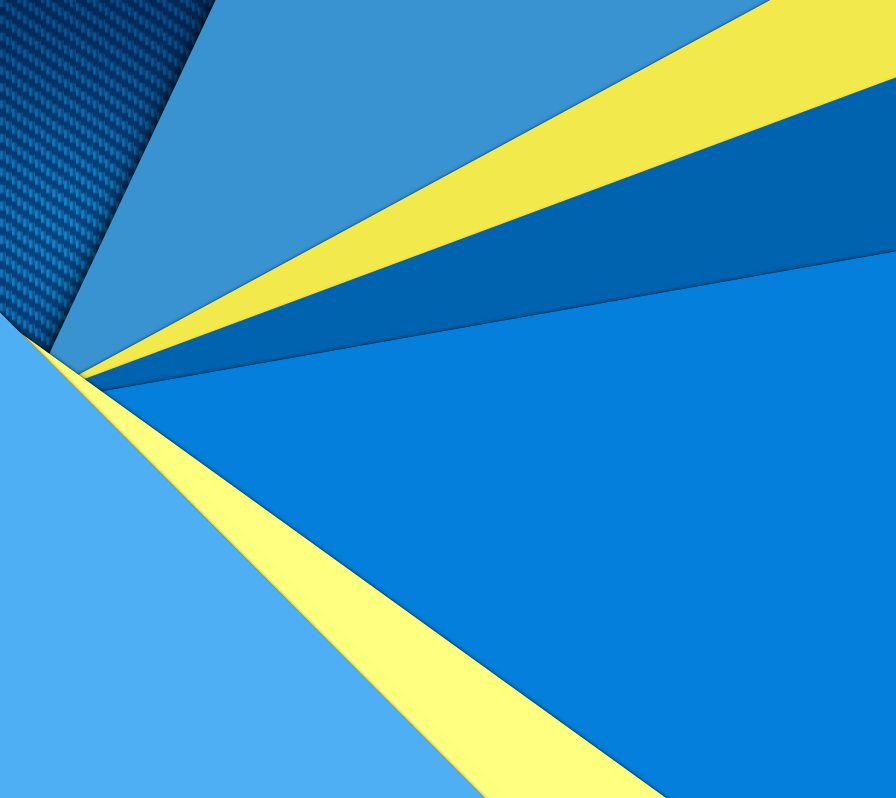
Reproduce this background procedurally as a WebGL 1 fragment shader.

```glsl
precision highp float;
// Flat blue and yellow wedges fanning out from the left over a dark woven corner.
uniform vec2 u_resolution;

// Signed distance to the line a-b, positive on its right-hand side
float rightOf(vec2 p, vec2 a, vec2 b) {
  vec2 along = normalize(b - a);
  return dot(p - a, vec2(along.y, -along.x));
}

// Lays a sheet over the base, with a shadow falling just outside its edge
vec3 layer(vec3 base, vec3 sheet, float dist, float shade, float spread) {
  float pixel = 1.0 / u_resolution.y;
  base *= 1.0 - shade * exp(-max(-dist, 0.0) / spread);
  return mix(base, sheet, smoothstep(-0.6 * pixel, 0.6 * pixel, dist));
}

// Twill weave: stepped diagonal bands of small rounded threads
vec3 weave(vec2 p) {
  vec2 thread = p / vec2(0.0073, 0.0053);
  float band = abs(mod(floor(thread.x) + thread.y, 4.0) - 2.0);
  float raised = smoothstep(0.6, 1.4, band);
  float rounding = 0.85 + 0.15 * sin(6.2832 * thread.x);
  float glow = exp(-dot(p - vec2(0.09, 0.70), p - vec2(0.09, 0.70)) / 0.05);
  vec3 low = mix(vec3(0.01, 0.14, 0.32), vec3(0.02, 0.27, 0.51), glow);
  vec3 high = mix(vec3(0.03, 0.27, 0.52), vec3(0.08, 0.52, 0.83), glow);
  return mix(low, high * rounding, raised);
}

void main() {
  // Canvas heights, with the width held to the design's proportion
  vec2 p = gl_FragCoord.xy / u_resolution * vec2(1.126, 1.0);

  // Upper fan, each sheet covering all that lies below its edge
  vec3 color = weave(p);
  float steelEdge = rightOf(p, vec2(0.063, 0.559), vec2(0.271, 1.0));
  color = layer(color, vec3(0.227, 0.576, 0.820), steelEdge, 0.6, 0.010);
  float yellowEdge = rightOf(p, vec2(0.0997, 0.531), vec2(0.968, 1.0));
  color = layer(color, vec3(0.950, 0.914, 0.300), yellowEdge, 0.5, 0.0014);
  float navyEdge = rightOf(p, vec2(0.1085, 0.526), vec2(1.126, 0.903));
  color = layer(color, vec3(0.0, 0.388, 0.690), navyEdge, 0.1, 0.001);
  float azureEdge = rightOf(p, vec2(0.1305, 0.510), vec2(1.126, 0.685));
  color = layer(color, vec3(0.016, 0.502, 0.863), azureEdge, 0.55, 0.0016);

  // Lower sheets, overlapping the tips of the fan
  float lemonEdge = rightOf(p, vec2(0.031, 0.579), vec2(0.837, 0.0));
  color = layer(color, vec3(1.0, 1.0, 0.500), lemonEdge, 0.5, 0.0018);
  float skyEdge = rightOf(p, vec2(0.0, 0.6085), vec2(0.6085, 0.0));
  color = layer(color, vec3(0.310, 0.686, 0.961), skyEdge, 0.5, 0.0014);

  gl_FragColor = vec4(color, 1.0);
}
```
